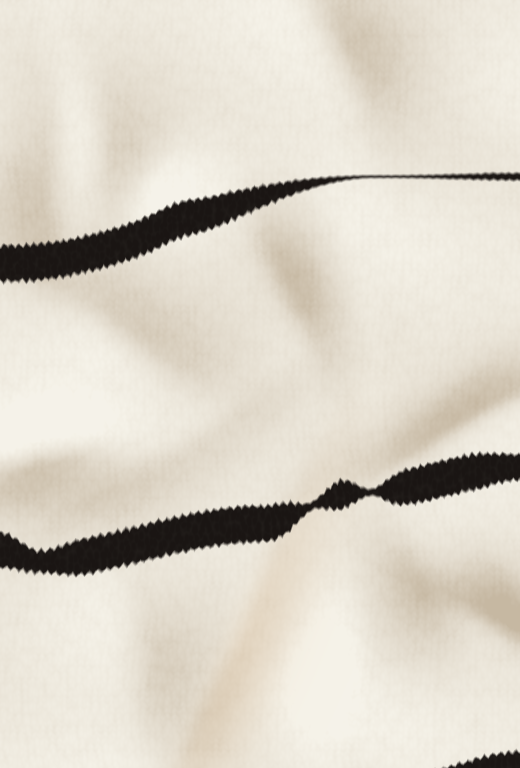
Write a WebGL 1 fragment shader that draws this texture.

```glsl
precision highp float;
uniform vec2 u_resolution;

const vec3 CREAM = vec3(0.962, 0.950, 0.912);
const vec3 OATMEAL = vec3(0.885, 0.855, 0.800);
const vec3 SHADOW = vec3(0.775, 0.720, 0.635);
const vec3 PEACH = vec3(0.925, 0.850, 0.750);
const vec3 INK = vec3(0.100, 0.082, 0.074);
const vec3 INK_SHEEN = vec3(0.230, 0.215, 0.195);
const float ASPECT = 0.675;        // cloth width over height
const float WALES = 66.0;          // stitch columns across
const float COURSES = 128.0;       // stitch rows down
const float TOOTH = 0.0046;        // height of the stripe teeth
const float STRIPE_HALF = 0.0232;  // half of the full stripe width
const float EDGE_BLUR = 0.0030;
const float BASE_SHADE = 0.17;
const float FOLD_DEPTH = 1.5;
const float FOLD_WIDTH = 1.15;
const float STITCH_SHADE = 0.05;
const float FUZZ_SHADE = 0.09;
const float TAU = 6.2831853;

vec2 hash2(vec2 p) {
  return fract(sin(vec2(dot(p, vec2(127.1, 311.7)), dot(p, vec2(269.5, 183.3)))) * 43758.5);
}

// Distance to the nearest scattered point
float cellular(vec2 p) {
  vec2 cell = floor(p), f = fract(p);
  float nearest = 2.0;
  for (int j = -1; j <= 1; j++) {
    for (int i = -1; i <= 1; i++) {
      vec2 o = vec2(float(i), float(j));
      nearest = min(nearest, length(o + hash2(cell + o) - f));
    }
  }
  return nearest;
}

float bump(float x, float centre, float width) {
  float t = (x - centre) / width;
  return exp(-t * t);
}

// Tapered fold from a to b: steep on its left, gentle on its right
float fold(vec2 p, vec2 a, vec2 b, float radius) {
  vec2 q = p - 0.5 * (a + b), dir = normalize(b - a);
  float along = dot(q, dir) / (0.6 * length(b - a) + 0.4 * radius);
  float across = dot(q, vec2(dir.y, -dir.x)) / (radius * FOLD_WIDTH);
  across /= across > 0.0 ? 1.7 : 0.7;
  return exp(-along * along - across * across);
}

// Signed distance to a stripe with knitted teeth
float stripe(float y, float centre, float halfWidth, float tooth) {
  return abs(y - centre - tooth * min(1.0, halfWidth / 0.014)) - halfWidth;
}

float stripes(float x, float y, float tooth) {
  float top = 0.657 + 0.113 * smoothstep(0.02, 0.72, x) + 0.006 * bump(x, 0.34, 0.05);
  float topHalf = mix(STRIPE_HALF, 0.0014, smoothstep(0.32, 0.72, x))
                + 0.003 * smoothstep(0.75, 1.0, x);
  float middle = 0.268 + 0.016 * (1.0 - smoothstep(0.0, 0.08, x))
               + 0.050 * smoothstep(0.05, 0.50, x) + 0.040 * smoothstep(0.50, 0.68, x)
               + 0.034 * smoothstep(0.68, 1.0, x);
  float middleHalf = STRIPE_HALF - 0.009 * bump(x, 0.08, 0.05) - 0.018 * bump(x, 0.60, 0.040)
                   - 0.019 * bump(x, 0.712, 0.040) - 0.007 * smoothstep(0.9, 1.0, x);
  float low = mix(-0.035, -0.002, smoothstep(0.76, 1.0, x));
  float d = min(stripe(y, top, topHalf, tooth), stripe(y, middle, middleHalf, tooth));
  return min(d, stripe(y, low, STRIPE_HALF, tooth));
}

float drapery(vec2 p) {
  p += 0.008 * sin(p.yx * vec2(19.0, 23.0) + vec2(1.0, 2.5));
  // Hollows
  float s = 0.36 * fold(p, vec2(0.04, 0.88), vec2(0.065, 0.66), 0.036);
  s += 0.36 * fold(p, vec2(0.154, 0.74), vec2(0.140, 0.87), 0.036);
  s += 0.46 * fold(p, vec2(0.49, 0.87), vec2(0.43, 1.02), 0.045);
  s += 0.40 * fold(p, vec2(0.26, 0.52), vec2(0.07, 0.64), 0.042);
  s += 0.52 * fold(p, vec2(0.42, 0.54), vec2(0.36, 0.70), 0.040);
  s += 0.52 * fold(p, vec2(-0.03, 0.375), vec2(0.13, 0.39), 0.034);
  s += 0.28 * fold(p, vec2(0.08, 0.30), vec2(0.38, 0.49), 0.036);
  s += 0.46 * fold(p, vec2(0.72, 0.52), vec2(0.49, 0.40), 0.026);
  s += 0.38 * fold(p, vec2(0.51, 0.29), vec2(0.56, 0.17), 0.042);
  s += 0.55 * fold(p, vec2(0.72, 0.15), vec2(0.58, 0.23), 0.032);
  s += 0.36 * fold(p, vec2(0.22, 0.07), vec2(0.19, 0.22), 0.048);
  s += 0.28 * fold(p, vec2(0.24, -0.02), vec2(0.39, 0.32), 0.026);
  // Ridges
  s -= 0.26 * fold(p, vec2(0.19, 0.72), vec2(0.22, 0.79), 0.036);
  s -= 0.16 * fold(p, vec2(0.455, 0.68), vec2(0.48, 0.46), 0.040);
  s -= 0.18 * fold(p, vec2(0.0, 0.45), vec2(0.14, 0.45), 0.035);
  s -= 0.18 * fold(p, vec2(0.44, 0.28), vec2(0.42, 0.02), 0.045);
  // Slow undulation
  return s + 0.08 * sin(p.x * 13.0 + 4.0 * p.y + 2.0 * sin(p.y * 8.0)) * sin(p.y * 10.0 - 5.0 * p.x);
}

void main() {
  vec2 uv = gl_FragCoord.xy / u_resolution;
  vec2 p = vec2(uv.x * ASPECT, uv.y);

  // Brushed wool fibres and soft mottling
  float fuzz = cellular(p * vec2(170.0, 85.0)) - 0.5;
  float mottle = cellular(p * 42.0 + 7.0) - 0.5;

  // Knit: columns sway with the cloth, rows form shallow Vs, worn unevenly
  float wale = uv.x * WALES + 0.9 * sin(uv.y * 9.0 + uv.x * 4.0) + 0.5 * sin(uv.y * 17.0);
  float chevron = abs(fract(wale) - 0.5);
  float stitch = 0.6 * cos(TAU * wale) + 0.4 * sin(TAU * (uv.y * COURSES + chevron));
  stitch *= 0.5 + mottle;

  // Cream cloth
  float shade = BASE_SHADE + FOLD_DEPTH * drapery(p);
  shade += STITCH_SHADE * stitch + FUZZ_SHADE * fuzz + 0.08 * mottle;
  shade = clamp(shade, 0.0, 1.0);
  vec3 colour = mix(CREAM, OATMEAL, min(2.0 * shade, 1.0));
  colour = mix(colour, SHADOW, max(2.0 * shade - 1.0, 0.0));
  colour = mix(colour, PEACH, 0.45 * fold(p, vec2(0.24, -0.02), vec2(0.39, 0.32), 0.030));

  // Dark stripes with frayed teeth
  float tooth = TOOTH * (chevron * 2.0 - 0.5) + 0.003 * fuzz;
  float d = stripes(uv.x, uv.y, tooth);
  float blur = max(EDGE_BLUR, 0.9 / u_resolution.y);
  vec3 ink = mix(INK, INK_SHEEN, clamp(0.06 + 0.08 * stitch + 0.3 * fuzz, 0.0, 1.0));
  colour = mix(ink, colour, smoothstep(-blur, blur, d));

  gl_FragColor = vec4(colour, 1.0);
}
```
